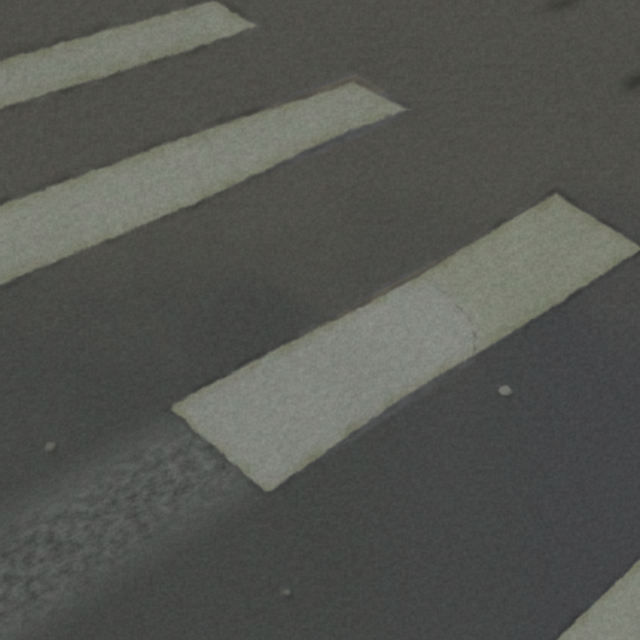
Give the GLSL for this texture, as a WebGL 1 fragment shader.

```glsl
precision highp float;
// Worn pedestrian crossing on asphalt, seen at an angle: bars converge on a
// vanishing point, and the inverse slope of the ray to it gives even bar rows.
// Gradient noise adds grain, ragged paint edges and worn-away paint.

uniform vec2 u_resolution;

vec2 gradient(vec2 cell) {
  float h = fract(sin(dot(cell, vec2(127.1, 311.7))) * 4375.85);
  return vec2(cos(h * 6.2832), sin(h * 6.2832));
}

float noise(vec2 p) {
  vec2 i = floor(p), f = fract(p);
  vec2 w = f * f * f * (f * (f * 6.0 - 15.0) + 10.0);
  vec2 e = vec2(1.0, 0.0);
  float low = mix(dot(gradient(i), f), dot(gradient(i + e.xy), f - e.xy), w.x);
  float high = mix(dot(gradient(i + e.yx), f - e.yx),
                   dot(gradient(i + e.xx), f - e.xx), w.x);
  return mix(low, high, w.y);
}

float fbm(vec2 p) {
  float sum = 0.0, amp = 0.5;
  for (int i = 0; i < 4; i++) {
    sum += amp * noise(p);
    p = p * 2.03 + 17.3;
    amp *= 0.5;
  }
  return sum;
}

// Coverage of a region whose signed distance is positive inside
float cover(float d, float blur) {
  return smoothstep(-blur, blur, d);
}

float bump(float x, float width) {
  return exp(-x * x / (width * width));
}

void main() {
  vec2 uv = gl_FragCoord.xy / u_resolution;
  vec2 along = vec2(dot(uv, vec2(0.88, 0.47)), dot(uv, vec2(-0.47, 0.88)));
  float blotch = fbm(uv * 5.0 + 3.0);
  float streak = fbm(along * vec2(50.0, 95.0));
  float grain = noise(uv * 210.0) + 0.8 * noise(uv * 120.0 + 40.0);
  float ragged = 0.006 * fbm(uv * 45.0 + 9.0);

  // Asphalt: warm and lighter far away, cool and darker near the viewer
  float far = smoothstep(0.36, 0.76, uv.y + 0.12 * (0.5 - uv.x) + 0.35 * blotch);
  vec3 color = mix(vec3(0.268, 0.276, 0.268), vec3(0.312, 0.311, 0.289), far);
  color += vec3(0.0, -0.004, 0.010) * smoothstep(0.5, 1.0, uv.x) * (1.0 - far);
  color += 0.012 * blotch + 0.030 * streak + 0.026 * grain;
  color += 0.010 * noise(uv * 42.0) * vec3(-1.0, 0.8, 0.2);

  // Dark stains near the far right corner
  vec2 stain = (uv - vec2(0.995, 0.873)) * mat2(0.8, 0.5, -0.8, 1.6);
  vec2 smear = (uv - vec2(0.88, 0.995)) * mat2(0.6, 0.2, -0.6, 1.8);
  color *= 1.0 - 0.30 * bump(length(stain) + ragged, 0.022)
               - 0.22 * bump(length(smear) + ragged, 0.020);

  // Perspective row coordinate and its scale in canvas units
  vec2 toVanish = vec2(2.55, 1.625) - uv;
  float slope = toVanish.y / toVanish.x;
  float row = 1.0 / slope;
  float scale = 0.9 * slope * slope * toVanish.x;

  // Shared right-hand end of the bars
  float endLine = 1.0 - 0.578 * (uv.x - 0.332) + 0.1 * (uv.x - 0.332) * (1.0 - uv.x);
  float endDist = 0.87 * (endLine - uv.y);

  for (int i = 0; i < 4; i++) {
    float k = float(i);
    float isBroken = i == 1 ? 1.0 : 0.0;
    float top = 1.034 + 0.838 * k - 0.06 * k * exp(2.0 - 2.0 * k);
    float bottom = top - 0.26 - 0.025 * k;
    float side = min(top - row, row - bottom) * scale;
    float bar = min(side, endDist) + ragged;

    // The nearest full bar stops short with a ragged, rounded end
    float breakDist = 0.663 * (uv.x - 0.267) + 0.748 * (uv.y - 0.362);
    breakDist = min(breakDist, 0.7 * (breakDist + side) - 0.005);
    breakDist += ragged * 1.5;
    float whole = mix(bar, min(bar, breakDist), isBroken);

    // Old paint showing beside the newer coat
    float ghostAt = bump(uv.x - mix(0.53, 0.62, isBroken), 0.14);
    float ghost = cover(whole + 0.004, 0.005) * ghostAt;
    vec3 oldPaint = mix(vec3(0.335, 0.34, 0.345), vec3(0.385, 0.375, 0.335),
                        step(row, top) * step(0.5 * (top + bottom), row));
    color = mix(color, oldPaint + 0.04 * streak + 0.02 * grain, 0.85 * ghost);
    whole -= 0.010 * ghostAt * smoothstep(0.0, 0.5, k);

    // Scuffed trace of paint beyond the break
    float scuff = isBroken * cover(bar - 0.018, 0.04) * cover(-breakDist, 0.010);
    float chips = fbm(along * vec2(45.0, 75.0) + 5.0);
    float wear = 0.055 + 0.05 * blotch + 0.16 * chips * smoothstep(0.0, 0.09, bar);
    color += scuff * wear * vec3(1.0, 1.04, 0.98);

    // Faint uneven seam just outside the paint
    float seam = bump(whole + 0.005, 0.005) * (0.07 + 0.25 * noise(uv * 24.0));
    color *= 1.0 - seam;

    // Paint: grey coat, warmer past the crack and toward its rim
    float bend = max(uv.y - 0.466, 0.0);
    float crackDist = uv.x - 0.742 + 8.0 * bend * bend + ragged * 2.5;
    float warm = mix(0.6, cover(crackDist, 0.035), isBroken);
    vec3 paint = mix(vec3(0.502, 0.513, 0.488), vec3(0.488, 0.502, 0.448), warm);
    float rim = bump(whole - 0.003, 0.011) * (0.6 + 0.8 * noise(uv * 30.0 + 7.0));
    paint = mix(paint, vec3(0.455, 0.462, 0.385), rim);
    paint += 0.05 * blotch + 0.055 * streak + 0.034 * grain;
    paint += 0.014 * noise(uv * 42.0 + 20.0) * vec3(-1.0, 0.8, -0.3);
    float crack = isBroken * bump(crackDist, 0.004);
    paint *= 1.0 - crack * max(0.0, 0.09 + 0.45 * noise(uv * 50.0));
    color = mix(color, paint, cover(whole, 0.0036));
  }

  // Pale pebbles scattered along a curve
  for (int i = 0; i < 3; i++) {
    float k = float(i);
    vec2 center = vec2(0.078 + 1.2345 * k - 0.5245 * k * k,
                       0.303 + 0.288 * k - 0.201 * k * k);
    vec2 d = uv - center;
    float size = length(d * vec2(0.8, 1.1)) + ragged * 2.0;
    color *= 1.0 - 0.15 * bump(length(d + vec2(-0.005, 0.006)), 0.007);
    vec3 pebble = vec3(0.42, 0.42, 0.39) + 0.08 * k * (2.0 - k);
    color = mix(color, pebble, 0.8 * cover(0.006 - size, 0.004));
  }

  gl_FragColor = vec4(clamp(color, 0.0, 1.0), 1.0);
}
```
